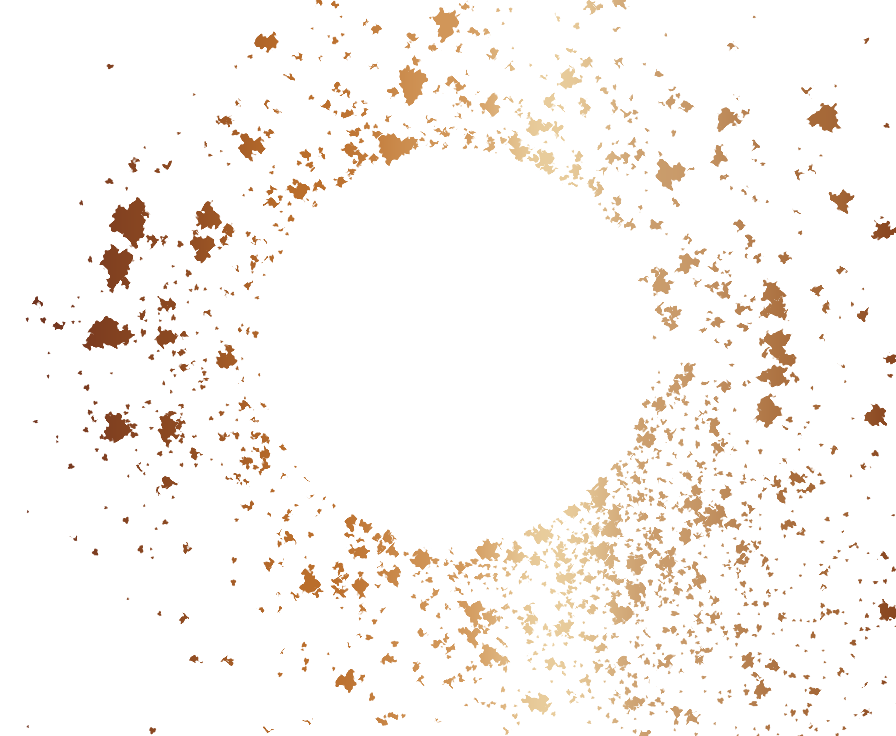
Write a Shadertoy shader that draws this background.

```glsl
// Metallic bronze splatter thrown around an empty round centre on white.
// Three cellular layers of ragged flecks thin out away from the ring, and
// arcs of larger drops lie outside; a horizontal foil ramp colours them all.

const vec2  RING_CENTRE = vec2(0.508, 0.529); // x in widths, y in heights
const float RING_RADIUS = 0.268;
const float COARSE_CELL = 0.034;
const float MEDIUM_CELL = 0.019;
const float FINE_CELL   = 0.0105;
const float RAGGEDNESS  = 0.0022;

const vec3 PAPER  = vec3(1.0);
const vec3 UMBER  = vec3(0.44, 0.20, 0.12);
const vec3 RUST   = vec3(0.54, 0.28, 0.13);
const vec3 COPPER = vec3(0.73, 0.43, 0.17);
const vec3 AMBER  = vec3(0.82, 0.59, 0.35);
const vec3 GOLD   = vec3(0.91, 0.80, 0.61);
const vec3 TAN    = vec3(0.79, 0.61, 0.42);
const vec3 BRONZE = vec3(0.65, 0.41, 0.22);

vec3 hash3(vec2 p) {
    vec3 q = fract(vec3(p.xyx) * vec3(0.1031, 0.1030, 0.0973));
    q += dot(q, q.yxz + 33.33);
    return fract((q.xxy + q.yzz) * q.zyx);
}

vec2 polar(float degreesAngle) {
    float a = radians(degreesAngle);
    return vec2(cos(a), sin(a));
}

// Soft directional weight, 1 along the given angle
float lobe(vec2 dir, float angle, float focus) {
    return exp(focus * (dot(dir, polar(angle)) - 1.0));
}

// Layered sines that roughen every outline
vec2 ragged(vec2 p) {
    vec2 w = sin(p.yx * 310.0 + 2.0 * sin(p * 173.0));
    w += 0.6 * sin(p.yx * 690.0 + 1.7 * sin(p * 410.0));
    return p + RAGGEDNESS * w;
}

// Chance of a body fleck at a place relative to the ring centre
float bodyDensity(vec2 p) {
    float r = length(p);
    vec2 dir = p / max(r, 0.001);
    float away = max(r - RING_RADIUS, 0.0);
    float lower = lobe(dir, -52.0, 5.0);
    float upper = lobe(dir, 92.0, 4.5);
    float amount = 0.19 + 0.72 * lower + 0.42 * upper
                 + 0.16 * lobe(dir, 20.0, 4.0) + 0.18 * lobe(dir, -105.0, 5.0);
    float reach = 0.15 + 0.06 * lower + 0.04 * lobe(dir, 15.0, 3.0);
    float rim = 0.35 * exp(-away / 0.018) * (upper + lower);
    return amount * exp(-pow(away / reach, 1.5)) + rim;
}

// Chance of a fine dot: a wide spray to the lower right, a mist at the left
float dustDensity(vec2 p) {
    float r = length(p);
    vec2 dir = p / max(r, 0.001);
    float away = max(r - RING_RADIUS, 0.0);
    float spray = lobe(dir, -52.0, 6.0);
    float mist = 0.16 * lobe(dir, 185.0, 12.0) * exp(-pow((away - 0.17) / 0.1, 2.0));
    return (0.13 + 0.5 * spray) * exp(-away / (0.12 + 0.22 * spray)) + mist;
}

// Distance to a lumpy blob of the given radius
float blob(vec2 q, float radius, float phase) {
    float a = atan(q.y, q.x);
    float lumps = 0.2 * sin(3.0 * a + phase) + 0.12 * sin(5.0 * a - 2.0 * phase);
    return length(q) - radius * (1.0 + lumps);
}

// Distance to the nearest fleck of one jittered grid
float flecks(vec2 p, float cell, float seed, bool dust) {
    vec2 home = floor(p / cell);
    float d = 1.0;
    for (int j = -1; j <= 1; j++)
    for (int i = -1; i <= 1; i++) {
        vec2 id = home + vec2(i, j);
        vec3 h = hash3(id + seed);
        vec3 k = hash3(id + seed + 57.0);
        vec2 spot = (id + 0.5 + 0.7 * (h.xy - 0.5)) * cell;
        float chance = dust ? dustDensity(spot) : bodyDensity(spot);
        if (h.z > chance || length(spot) < RING_RADIUS) continue;
        float radius = cell * mix(0.13, 0.42, k.x * k.x);
        vec2 q = p - spot;
        q *= vec2(mix(0.8, 1.25, k.y), mix(1.25, 0.8, k.y));
        d = min(d, blob(q, radius, 6.28 * k.z));
    }
    return d;
}

// Large drops along a bending arc: angle = start + step * i + bend * i * i
float dropArc(vec2 p, int count, vec3 angles, float radius, float drift, float size) {
    float d = 1.0;
    for (int i = 0; i < count; i++) {
        float n = float(i);
        vec3 h = hash3(vec2(n, angles.x + 400.0));
        vec2 spot = polar(angles.x + n * (angles.y + n * angles.z)) * (radius + drift * n);
        vec2 q = (p - spot) * mix(vec2(0.8, 1.2), vec2(1.2, 0.8), h.x);
        d = min(d, blob(q, size * mix(0.8, 1.15, h.y), 6.28 * h.z));
    }
    return d;
}

vec3 foil(float x) {
    vec3 c = mix(UMBER, RUST, smoothstep(0.02, 0.19, x));
    c = mix(c, COPPER, smoothstep(0.17, 0.34, x));
    c = mix(c, AMBER, smoothstep(0.35, 0.50, x));
    c = mix(c, GOLD, smoothstep(0.50, 0.61, x));
    c = mix(c, TAN, smoothstep(0.62, 0.74, x));
    c = mix(c, BRONZE, smoothstep(0.74, 0.92, x));
    return mix(c, RUST, smoothstep(0.92, 1.0, x));
}

void mainImage(out vec4 fragColor, in vec2 fragCoord) {
    float pixel = 1.0 / iResolution.y;
    vec2 uv = fragCoord / iResolution.xy;
    vec2 p = (uv - RING_CENTRE) * vec2(iResolution.x * pixel, 1.0);
    vec2 rough = ragged(p);

    // Scattered flecks, trimmed by the open centre
    float d = flecks(rough, COARSE_CELL, 11.0, false);
    d = min(d, flecks(rough, MEDIUM_CELL, 143.0, false));
    d = min(d, flecks(p, FINE_CELL, 271.0, true));
    d = max(d, RING_RADIUS - length(rough));

    // Left, upper left, top, upper right and right drops
    d = min(d, dropArc(rough, 4, vec3(159.0, 5.5, 2.0), 0.473, 0.0, 0.022));
    d = min(d, dropArc(rough, 3, vec3(135.5, 22.0, -5.25), 0.389, -0.010, 0.018));
    d = min(d, dropArc(rough, 3, vec3(107.0, -7.7, 0.0), 0.283, 0.078, 0.018));
    d = min(d, dropArc(rough, 3, vec3(39.0, 5.65, -4.65), 0.375, 0.108, 0.016));
    d = min(d, dropArc(rough, 4, vec3(6.7, -6.0, 0.0), 0.440, -0.002, 0.015));

    float ink = 1.0 - smoothstep(-0.8 * pixel, 0.8 * pixel, d);
    fragColor = vec4(mix(PAPER, foil(uv.x), ink), 1.0);
}
```
